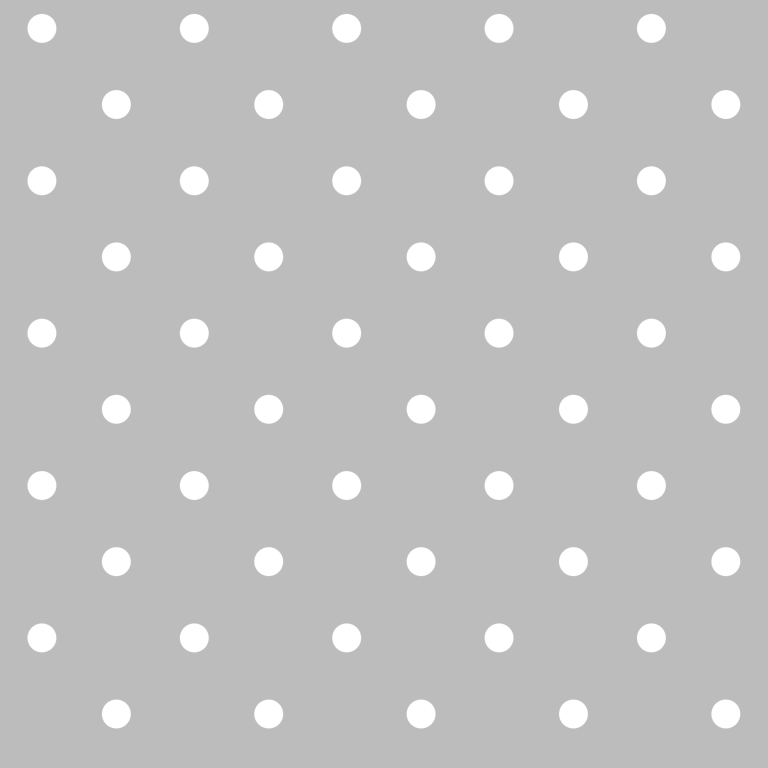
Give the GLSL for this pattern, as a WebGL 2 fragment shader.

```glsl
#version 300 es
precision highp float;

// Small white polka dots on flat grey, five columns by ten staggered rows.
// Two square lattices of the same pitch are overlaid, one shifted by about
// half a pitch, and each dot is a circle distance function.

uniform vec2 u_resolution;
out vec4 fragColor;

const vec3 GREY = vec3(0.738);
const vec3 WHITE = vec3(1.0);

const float PITCH = 0.1984;               // spacing within one lattice
const float RADIUS = 0.0188;              // dot radius
const vec2 LOWER_DOT = vec2(0.1515, 0.0703);
const vec2 UPPER_DOT = vec2(0.0546, 0.1694);

// Signed distance to the nearest dot of a square lattice through origin
float dotLattice(vec2 p, vec2 origin, float pitch, float radius) {
    vec2 cell = fract((p - origin) / pitch + 0.5) - 0.5;
    return length(cell * pitch) - radius;
}

// Coverage of a shape, softened over about one pixel
float coverage(float dist, float pixel) {
    return 1.0 - smoothstep(-0.75 * pixel, 0.75 * pixel, dist);
}

void main() {
    float scale = min(u_resolution.x, u_resolution.y);
    vec2 p = gl_FragCoord.xy / scale;

    // Union of the two staggered lattices
    float lower = dotLattice(p, LOWER_DOT, PITCH, RADIUS);
    float upper = dotLattice(p, UPPER_DOT, PITCH, RADIUS);
    float dots = coverage(min(lower, upper), 1.0 / scale);

    fragColor = vec4(mix(GREY, WHITE, dots), 1.0);
}
```
